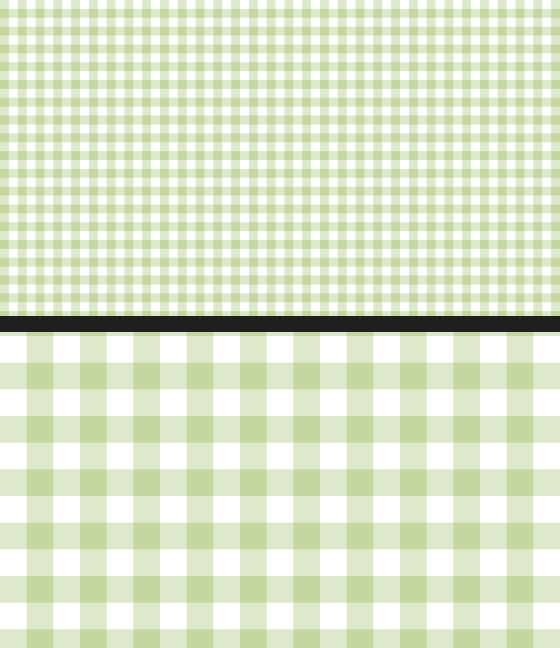
Top: the whole. Bottom: its middle third, enlarged.
Reproduce this pattern procedurally as a Shadertoy shader.

```glsl
const float REPEATS_ACROSS = 31.5;
const vec3 WHITE = vec3(1.0, 1.0, 0.993);
const vec3 PALE_GREEN = vec3(0.87, 0.912, 0.798);
const vec3 LEAF_GREEN = vec3(0.768, 0.842, 0.626);

// Coverage of a half-period band centred on each integer
float band(float position, float softness) {
    float edgeDistance = abs(fract(position) - 0.5) - 0.25;
    return clamp(edgeDistance / softness + 0.5, 0.0, 1.0);
}

// Two crossing translucent bands: none, one or both cover the cloth
vec3 gingham(float warp, float weft) {
    vec3 bare = mix(WHITE, PALE_GREEN, warp);
    vec3 covered = mix(PALE_GREEN, LEAF_GREEN, warp);
    return mix(bare, covered, weft);
}

void mainImage(out vec4 fragColor, in vec2 fragCoord) {
    float repeatsPerPixel = REPEATS_ACROSS / iResolution.x;

    // Checks are measured from the top left corner
    vec2 cloth = vec2(fragCoord.x, iResolution.y - fragCoord.y) * repeatsPerPixel;

    // Columns begin with a full band, rows with a bare gap
    float warp = band(cloth.x - 0.25, repeatsPerPixel);
    float weft = band(cloth.y - 0.75, repeatsPerPixel);

    fragColor = vec4(gingham(warp, weft), 1.0);
}
```
